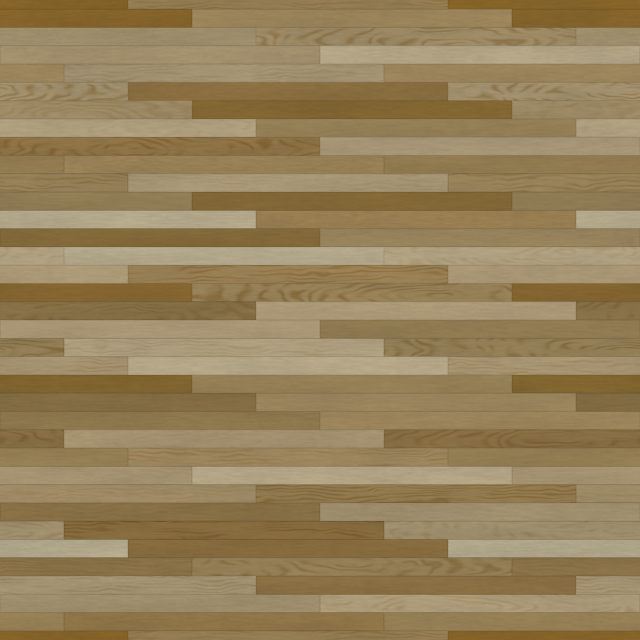
This texture is drawn by a WebGL 2 fragment shader. Its source:

```glsl
#version 300 es
precision highp float;
// Strip wood floor: 35 rows of long narrow planks, two per row, with end joints
// stepping by a tenth of the canvas. Each plank gets a hashed tone, fine fibres
// and, on some, arched growth rings; thin seams are laid on top.

#define ROWS 35.0
#define PLANKS 2.0
#define JOINT_STEP 0.2
#define SEAM_WIDTH 0.0006
#define SEAM_DARK 0.2
#define FIBRE_AMOUNT 0.05
#define BLOTCH_AMOUNT 0.06
#define RING_AMOUNT 0.75
#define RING_COUNT 4.5
#define SEED 3.7

uniform vec2 u_resolution;
out vec4 outColor;

float hash(vec2 p) {
    return fract(sin(dot(p, vec2(127.1, 311.7)) + SEED) * 43758.5453);
}

float noise(vec2 p) {
    vec2 i = floor(p), f = fract(p);
    f = f * f * (3.0 - 2.0 * f);
    return mix(mix(hash(i), hash(i + vec2(1, 0)), f.x),
               mix(hash(i + vec2(0, 1)), hash(i + vec2(1, 1)), f.x), f.y);
}

float ramp(float a, float b, float t) {
    return clamp((t - a) / (b - a), 0.0, 1.0);
}

// Wood tones from dark amber to pale cream, spaced by their share of the floor
vec3 woodTone(float t) {
    vec3 c = vec3(0.51, 0.39, 0.17);
    c = mix(c, vec3(0.52, 0.42, 0.25), ramp(0.02, 0.09, t));
    c = mix(c, vec3(0.57, 0.48, 0.31), ramp(0.09, 0.27, t));
    c = mix(c, vec3(0.60, 0.52, 0.37), ramp(0.27, 0.52, t));
    c = mix(c, vec3(0.65, 0.58, 0.45), ramp(0.52, 0.77, t));
    return mix(c, vec3(0.70, 0.65, 0.53), ramp(0.77, 0.95, t));
}

// Dark growth lines: straight streaks on some planks, long arches on others
float growthRings(vec2 p, vec2 key) {
    float kind = hash(key + 2.3);
    vec2 centre = vec2(0.2 + 0.6 * hash(key + 5.1), hash(key + 8.4));
    float warp = noise(vec2(p.x * 7.0, p.y * 1.5) + key * 13.0) - 0.5;
    warp += 0.4 * (noise(vec2(p.x * 26.0, p.y * 3.0) + key * 7.0) - 0.5);
    float arch = length(vec2((p.x - centre.x) * 3.5, p.y - centre.y));
    float straight = p.y + 0.8 * p.x * (centre.y - 0.5);
    float field = mix(straight, arch, step(0.45, kind)) + 0.45 * warp;
    float line = pow(0.5 + 0.5 * sin(6.2832 * RING_COUNT * field), 2.0);
    float patchy = smoothstep(0.2, 0.75, noise(vec2(p.x * 9.0, p.y * 4.0) + key * 3.0));
    return line * patchy;
}

vec3 floorColor(vec2 uv) {
    // Rows counted from the top, joints shifted row by row
    float y = (1.0 - uv.y) * ROWS + 0.5;
    float row = mod(floor(y), ROWS);
    float x = uv.x * PLANKS - JOINT_STEP * (row + 2.0);
    float plank = mod(floor(x), PLANKS);
    vec2 p = vec2(fract(x), fract(y));
    vec2 key = vec2(plank * 17.0, row) + 1.0;

    // Base tone, evenly spread over the palette, with a small hue shift
    float index = row * PLANKS + plank;
    float tone = fract(index * 0.618 + 0.6 * hash(key));
    vec3 color = woodTone(tone);
    color += (hash(key + 9.7) - 0.5) * vec3(0.015, -0.008, -0.03);

    // Broad blotches and fine fibres running along the plank
    float blotch = noise(vec2(p.x * 5.0, p.y * 1.2) + key * 11.0) - 0.5;
    float fibre = noise(vec2(p.x * 28.0, p.y * 11.0) + key * 19.0) - 0.5;
    fibre += 0.7 * (noise(vec2(p.x * 90.0, p.y * 18.0) + key * 23.0) - 0.5);
    color *= 1.0 + BLOTCH_AMOUNT * blotch + FIBRE_AMOUNT * fibre;

    // Growth rings, strong on a few planks and absent on the palest
    float strength = RING_AMOUNT * smoothstep(0.35, 1.0, hash(key + 4.6));
    strength *= 1.0 - 0.8 * smoothstep(0.7, 0.95, tone);
    vec3 ringTint = color * vec3(0.85, 0.77, 0.60);
    color = mix(color, ringTint, strength * growthRings(p, key));

    // Seams between rows and at the plank ends
    vec2 edge = min(p, 1.0 - p) / vec2(PLANKS, ROWS);
    vec2 seam = clamp((SEAM_WIDTH - edge) * u_resolution + 0.5, 0.0, 1.0);
    float seamDark = SEAM_DARK * (0.5 + 0.5 * hash(key + 6.2));
    return color * (1.0 - seamDark * max(seam.x, seam.y));
}

void main() {
    // Four samples per pixel smooth the plank borders and the grain
    vec3 sum = vec3(0.0);
    for (int i = 0; i < 4; i++) {
        vec2 shift = vec2(i % 2, i / 2) * 0.5 - 0.25;
        sum += floorColor((gl_FragCoord.xy + shift) / u_resolution);
    }
    outColor = vec4(sum / 4.0, 1.0);
}
```
